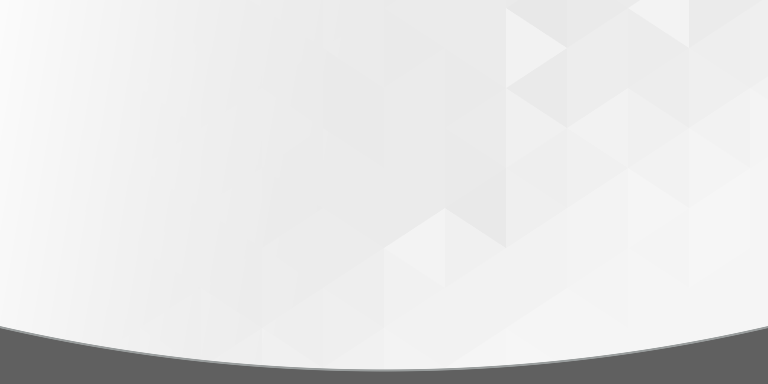
Write a Shadertoy shader that draws this background.

```glsl
// Pale studio backdrop: a soft grey gradient broken into faint triangular facets,
// closed at the bottom by a dark band whose upper edge is a wide, rimmed arc.
// Facets come from a triangle lattice; each takes one tone from its centroid.

const vec2  CANVAS = vec2(2.0, 1.0);          // working units, origin lower left
const vec2  CELL = vec2(0.1589, 0.2083);      // column width, triangle side
const vec2  LATTICE_ORIGIN = vec2(1.0, 0.979);
const float LEFT_TONE = 0.985;
const float MID_TONE = 0.920;
const float FADE_WIDTH = 0.99;                // reach of the left highlight
const float FADE_TILT = 0.17;
const float CORNER_LIFT = 0.042;              // brightening to the lower right
const vec2  LIFT_RANGE = vec2(1.61, 2.86);
const float JITTER = 0.006;
const float ARC_RADIUS = 4.48;
const float ARC_BOTTOM = 0.038;
const float RIM_WIDTH = 0.0055;
const vec3  BAND_COLOR = vec3(0.375);
const vec3  RIM_COLOR = vec3(0.60, 0.615, 0.615);

// Accent facets: column, row, tone
const int ACCENT_COUNT = 16;
const vec3 ACCENTS[ACCENT_COUNT] = vec3[](
    vec3(2, -1, 0.910), vec3(2, 0, 0.950), vec3(2, 1, 0.918), vec3(2, 2, 0.940),
    vec3(3, -1, 0.918), vec3(3, 0, 0.930), vec3(3, 1, 0.930), vec3(3, 2, 0.950),
    vec3(1, 3, 0.918), vec3(1, 4, 0.912), vec3(1, 5, 0.942), vec3(0, 5, 0.952),
    vec3(0, 6, 0.947), vec3(4, 4, 0.962), vec3(4, -1, 0.952), vec3(3, 6, 0.957));

// Integer hash of a facet id, 0 to 1
float hash(vec2 id) {
    uvec2 q = uvec2(ivec2(id) + 64) * uvec2(1597u, 3812u);
    uint n = (q.x ^ q.y) * 747796405u + 289133u;
    n = ((n >> 15) ^ n) * 277803737u;
    return float((n >> 16) & 65535u) / 65535.0;
}

// Column and row of the triangle holding p
vec2 facetId(vec2 p) {
    float u = (p.x - LATTICE_ORIGIN.x) / CELL.x;
    float v = (LATTICE_ORIGIN.y - p.y) / CELL.y;
    return vec2(floor(u), floor(v - 0.5 * u) + floor(v + 0.5 * u));
}

vec2 facetCentroid(vec2 id) {
    float pointsLeft = mod(id.x + id.y, 2.0);
    vec2 offset = vec2(id.x + (1.0 + pointsLeft) / 3.0, -0.5 * (id.y + 1.0));
    return LATTICE_ORIGIN + offset * CELL;
}

float backdropTone(vec2 p) {
    // Smooth highlight fading in from the left
    float t = clamp((p.x + FADE_TILT * (1.0 - p.y)) / FADE_WIDTH, 0.0, 1.0);
    float tone = mix(MID_TONE, LEFT_TONE, pow(1.0 - t, 1.6));

    // Flat facet steps, brighter toward the lower right
    vec2 id = facetId(p);
    vec2 c = facetCentroid(id);
    float diagonal = c.x + 1.5 * (1.0 - c.y);
    tone += CORNER_LIFT * smoothstep(LIFT_RANGE.x, LIFT_RANGE.y, diagonal);
    tone += JITTER * (hash(id) - 0.5) * smoothstep(0.1, 1.0, c.x);

    for (int i = 0; i < ACCENT_COUNT; i++) {
        if (id == ACCENTS[i].xy) tone = ACCENTS[i].z;
    }
    return tone;
}

void mainImage(out vec4 fragColor, in vec2 fragCoord) {
    vec2 unitsPerPixel = CANVAS / iResolution.xy;
    vec2 p = fragCoord * unitsPerPixel;

    // Four samples smooth the facet edges
    float tone = 0.0;
    for (int i = 0; i < 4; i++) {
        vec2 jitter = vec2(i & 1, i >> 1) * 0.5 - 0.25;
        tone += 0.25 * backdropTone(p + jitter * unitsPerPixel);
    }
    vec3 color = vec3(tone);

    // Rim, then the band below it
    float aa = unitsPerPixel.y;
    float depth = length(p - vec2(1.0, ARC_BOTTOM + ARC_RADIUS)) - ARC_RADIUS;
    color = mix(color, RIM_COLOR, smoothstep(-0.5 * aa, 0.5 * aa, depth));
    color = mix(color, BAND_COLOR, smoothstep(-0.5 * aa, 0.5 * aa, depth - RIM_WIDTH));

    fragColor = vec4(color, 1.0);
}
```
